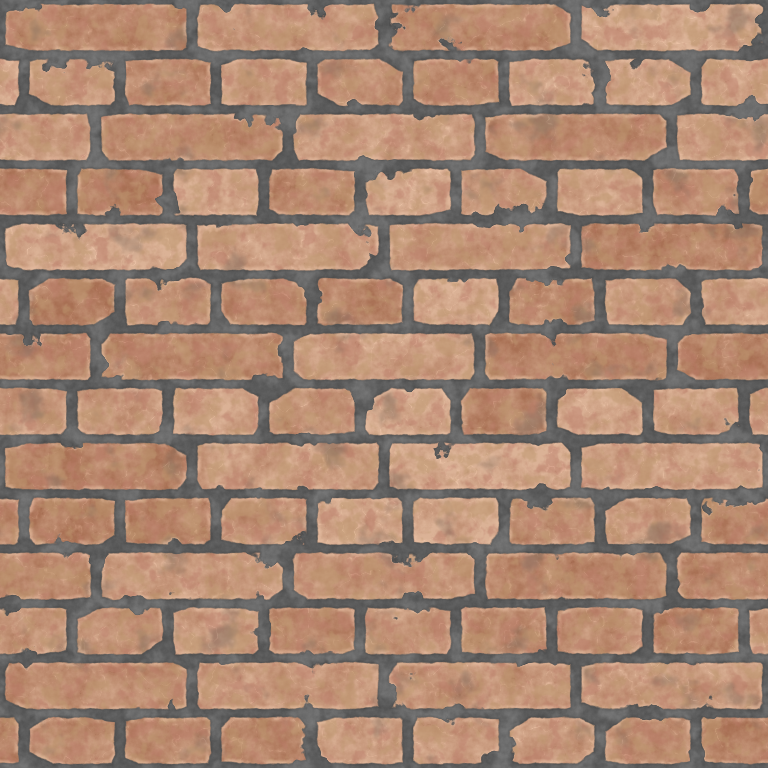
This texture is drawn by a three.js fragment shader. Its source:

```glsl
// Weathered brick wall: alternating rows of long and short bricks in grey mortar.
varying vec2 vUv;

const float ROWS = 14.0;
const float LONG_COUNT = 4.0;
const float SHORT_COUNT = 8.0;
const vec2 JOINT = vec2(0.0142, 0.0112);

const vec3 MORTAR_DARK = vec3(0.32, 0.32, 0.32);
const vec3 MORTAR_LIGHT = vec3(0.47, 0.47, 0.47);
const vec3 CLAY_DEEP = vec3(0.66, 0.44, 0.33);
const vec3 CLAY_PALE = vec3(0.86, 0.70, 0.59);
const vec3 CLAY_OCHRE = vec3(0.74, 0.59, 0.43);
const vec3 CLAY_ROSE = vec3(0.73, 0.48, 0.41);
const vec3 GRIME = vec3(0.52, 0.43, 0.37);
const vec3 RIM_LIGHT = vec3(0.93, 0.77, 0.66);

vec2 hash2(vec2 p) {
  vec3 q = fract(p.xyx * vec3(0.1031, 0.1030, 0.0973));
  q += dot(q, q.yzx + 33.33);
  return fract((q.xx + q.yz) * q.zy);
}

// Dot product of a random unit gradient with the offset from its lattice point
float gradientAt(vec2 cell, vec2 offset, float period, float seed) {
  float angle = 6.28318 * hash2(mod(cell, period) + seed).x;
  return dot(vec2(cos(angle), sin(angle)), offset);
}

// Gradient noise that wraps across the canvas
float noise(vec2 uv, float period, float seed) {
  vec2 p = uv * period;
  vec2 i = floor(p);
  vec2 f = p - i;
  vec2 u = f * f * f * (f * (f * 6.0 - 15.0) + 10.0);
  vec2 e = vec2(1.0, 0.0);
  float low = mix(gradientAt(i, f, period, seed),
                  gradientAt(i + e, f - e, period, seed), u.x);
  float high = mix(gradientAt(i + e.yx, f - e.yx, period, seed),
                   gradientAt(i + 1.0, f - 1.0, period, seed), u.x);
  return 1.4 * mix(low, high, u.y);
}

float fbm(vec2 uv, float period, float seed) {
  float sum = 0.0;
  float amplitude = 0.55;
  for (int octave = 0; octave < 4; octave++) {
    sum += amplitude * noise(uv, period, seed);
    period *= 2.0;
    seed += 19.0;
    amplitude *= 0.5;
  }
  return sum;
}

// Distance inside a rectangle whose four corners are randomly cut off
float brickDistance(vec2 p, vec2 halfSize, vec2 id) {
  vec2 inset = halfSize - abs(p);
  vec2 r = hash2(id * 2.0 + step(0.0, p) + 61.0);
  vec2 cut = mix(vec2(0.003, 0.002), vec2(0.034, 0.019), r * r);
  float corner = (dot(inset, cut.yx) - cut.x * cut.y) / length(cut);
  return min(min(inset.x, inset.y), corner);
}

vec3 mortarColor(vec2 uv, float d) {
  float patches = smoothstep(-0.12, 0.22, fbm(uv, 22.0, 7.0));
  float grain = fbm(uv, 110.0, 31.0);
  vec3 color = mix(MORTAR_DARK, MORTAR_LIGHT, 0.25 + 0.5 * patches + 0.4 * grain);
  return color * mix(0.9, 1.0, smoothstep(0.0, 0.004, -d));
}

vec3 brickColor(vec2 uv, vec2 id, float d) {
  vec2 r = hash2(id + 137.0);
  float cloud = fbm(uv, 26.0, 43.0);
  float grain = fbm(uv, 100.0, 71.0);
  float tone = mix(0.2, 0.85, r.x) + 0.5 * cloud + 0.28 * grain;
  vec3 color = mix(CLAY_DEEP, CLAY_PALE, clamp(tone, 0.0, 1.0));

  // Tinted patches and dull stains
  float tint = fbm(uv, 34.0, 89.0);
  color = mix(color, CLAY_OCHRE, 0.5 * smoothstep(0.02, 0.3, tint));
  color = mix(color, CLAY_ROSE, 0.45 * smoothstep(0.08, 0.35, -tint));
  color = mix(color, GRIME, 0.5 * smoothstep(0.16, 0.5, fbm(uv, 15.0, 113.0)));

  // Faint surface cracks
  float crack = 1.0 - smoothstep(0.0, 0.03, abs(fbm(uv, 18.0, 151.0)));
  color += 0.045 * crack * (0.4 + 2.0 * grain);

  // Worn pale rim just inside a thin dark edge
  float wear = smoothstep(-0.25, 0.3, fbm(uv, 48.0, 173.0));
  float rim = 1.0 - smoothstep(0.001, 0.007, d);
  color = mix(color, RIM_LIGHT, 0.55 * rim * wear);
  return mix(color, GRIME, 0.5 * (1.0 - smoothstep(0.0, 0.0016, d)));
}

void main() {
  // Each row steps a quarter brick sideways; odd rows hold short bricks
  float row = floor((1.0 - vUv.y) * ROWS);
  float count = mix(LONG_COUNT, SHORT_COUNT, mod(row, 2.0));
  vec2 grid = vec2(vUv.x * count - 0.25 * mod(row, 4.0), vUv.y * ROWS);
  vec2 id = vec2(mod(floor(grid.x), count), row);
  vec2 size = 1.0 / vec2(count, ROWS);
  vec2 local = (fract(grid) - 0.5) * size;

  // Rough outline with chips eaten in from the edges
  float d = brickDistance(local, 0.5 * (size - JOINT), id);
  float rough = fbm(vUv, 70.0, 197.0);
  float chip = smoothstep(0.2, 0.52, fbm(vUv, 16.0, 223.0));
  d += 0.0022 * rough - 0.017 * chip * (0.7 + 1.6 * rough);

  float cover = smoothstep(-0.001, 0.001 + 0.005 * chip, d);
  vec3 color = mix(mortarColor(vUv, d), brickColor(vUv, id, d), cover);
  gl_FragColor = vec4(color, 1.0);
}
```
